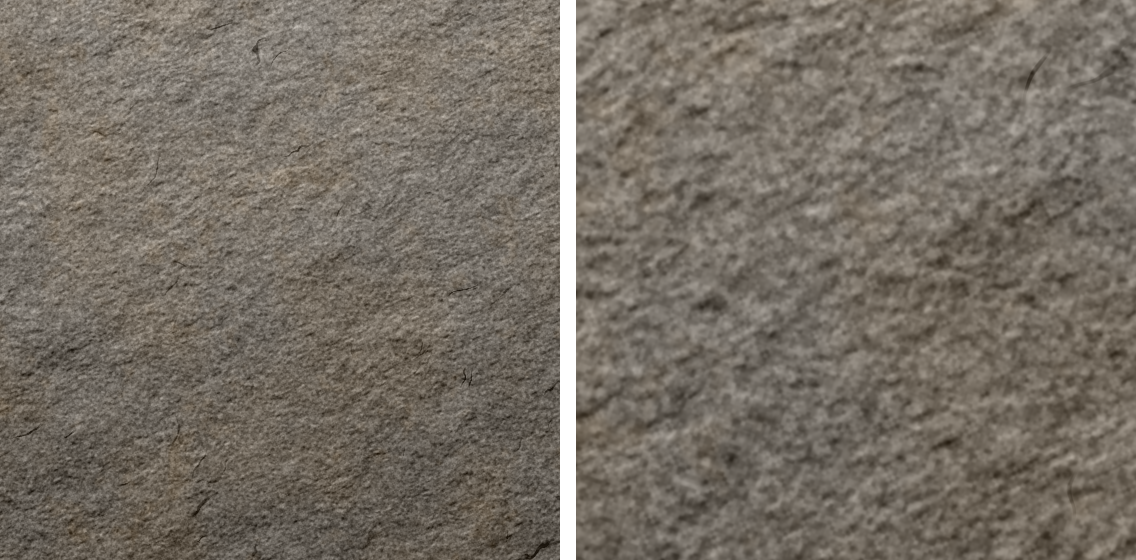
Left: the whole. Right: its middle third, enlarged.
Write a three.js fragment shader that draws this texture.

```glsl
// Rough grey-brown slate face with diagonal relief, fine sandy grain and short cracks.
#define RELIEF 0.060
#define GRAIN 0.25
#define GRAIN_SCALE 250.0
#define PATCHES 0.07
#define GRAIN_ANGLE 0.50
#define STRETCH 0.65
#define CRACKS 46
#define CRACK_DEPTH 0.24
#define LIGHT_DIR vec2(-0.35, 0.94)
#define SHADE_LOW 0.37
#define SHADE_HIGH 0.505
#define WARMTH vec3(0.030, 0.0, -0.040)

varying vec2 vUv;

float hash(vec2 p) {
  vec3 q = fract(vec3(p.xyx) * 0.1031);
  q += dot(q, q.yzx + 33.33);
  return fract((q.x + q.y) * q.z);
}

mat2 rotation(float angle) {
  float c = cos(angle), s = sin(angle);
  return mat2(c, -s, s, c);
}

// Smooth value noise, 0 to 1
float noise(vec2 p) {
  vec2 i = floor(p), f = fract(p);
  f = f * f * f * (f * (f * 6.0 - 15.0) + 10.0);
  return mix(mix(hash(i), hash(i + vec2(1.0, 0.0)), f.x),
             mix(hash(i + vec2(0.0, 1.0)), hash(i + 1.0), f.x), f.y);
}

float fbm(vec2 p) {
  float sum = 0.0, amp = 0.5;
  for (int i = 0; i < 4; i++) {
    sum += amp * noise(p);
    p = rotation(0.6) * p * 2.03 + 17.3;
    amp *= 0.5;
  }
  return sum / 0.9375;
}

// Surface height: finer octaves are steeper than coarse ones
float height(vec2 p) {
  float sum = 0.0, freq = 10.0, steepness = 0.32;
  for (int i = 0; i < 5; i++) {
    float k = float(i);
    vec2 q = rotation(GRAIN_ANGLE + 0.4 * (mod(k, 3.0) - 1.0)) * p;
    sum += steepness * noise(q * vec2(STRETCH, 1.0) * freq + 31.7 * k + 60.0) / freq;
    freq *= 2.1;
    steepness = min(steepness * 1.45, 1.1);
  }
  return sum;
}

// Tapered jagged cracks: dark line in x, lit lower lip in y
vec2 cracks(vec2 p) {
  vec2 jag = vec2(noise(p * 26.0 + 5.0), noise(p * 26.0 + 45.0)) - 0.5;
  vec2 fine = vec2(noise(p * 80.0 + 9.0), noise(p * 80.0 + 83.0)) - 0.5;
  p += 0.020 * jag + 0.008 * fine;
  vec2 result = vec2(0.0);
  for (int i = 0; i < CRACKS; i++) {
    float id = float(i) + 1.0;
    vec2 center = vec2(pow(hash(vec2(id, 3.0)), 0.75), hash(vec2(id, 11.0)));
    float size = hash(vec2(id, 23.0));
    float halfLength = mix(0.015, 0.060, size * size);
    float angle = mix(-0.3, 1.3, sqrt(hash(vec2(id, 37.0))));
    vec2 q = rotation(angle) * (p - center);
    float taper = 1.0 - smoothstep(0.2, 1.0, abs(q.x) / halfLength);
    float strength = taper * mix(0.35, 1.0, hash(vec2(id, 51.0)));
    float width = mix(0.0012, 0.0026, taper * size);
    float line = 1.0 - smoothstep(0.4 * width, width + 0.0007, abs(q.y));
    float shadow = 0.25 * exp(-abs(q.y) / 0.004);
    float lip = 1.0 - smoothstep(0.0, 0.0025, abs(q.y + width + 0.002));
    result = max(result, strength * vec2(max(line, shadow), lip));
  }
  return result;
}

void main() {
  vec2 p = vUv;

  // Broad light falling off towards the foot and the corners
  vec2 offCenter = p - vec2(0.45, 0.6);
  float shade = mix(SHADE_LOW, SHADE_HIGH, p.y) - 0.07 * dot(offCenter, offCenter);

  // Diagonal mottling
  vec2 along = rotation(GRAIN_ANGLE + 0.15) * p;
  shade += PATCHES * (fbm(along * vec2(4.0, 9.0) + 20.0) - 0.5);

  // Relief lit from above, with deeper shade under steep ledges
  vec2 warped = p + 0.014 * (vec2(noise(p * 19.0 + 70.0), noise(p * 19.0 + 90.0)) - 0.5);
  float reach = 0.002;
  float slope = (height(warped) - height(warped + reach * LIGHT_DIR)) / reach;
  float roughness = mix(0.85, 1.15, noise(p * 9.0 + 130.0));
  shade += RELIEF * roughness * (slope - 0.4 * max(-slope - 0.7, 0.0));

  // Sandy grain in two sizes
  vec2 sand = rotation(0.35) * p * GRAIN_SCALE;
  float grain = 0.65 * noise(sand * vec2(0.8, 1.0) + 40.0);
  grain += 0.45 * noise(rotation(0.9) * sand * 1.6 + 700.0) - 0.55;
  shade += GRAIN * grain;

  vec2 crack = cracks(p);
  shade += 0.035 * crack.y - CRACK_DEPTH * crack.x;

  // Warm stone with slightly cooler and faintly rusty areas
  float warm = mix(0.75, 1.2, smoothstep(0.25, 0.75, fbm(p * 7.0 + 210.0)));
  float rust = smoothstep(0.62, 0.85, fbm(p * 22.0 + 310.0));
  vec3 color = vec3(max(shade, 0.08)) + WARMTH * (warm + 0.4 * rust);
  gl_FragColor = vec4(clamp(color, 0.0, 1.0), 1.0);
}
```
